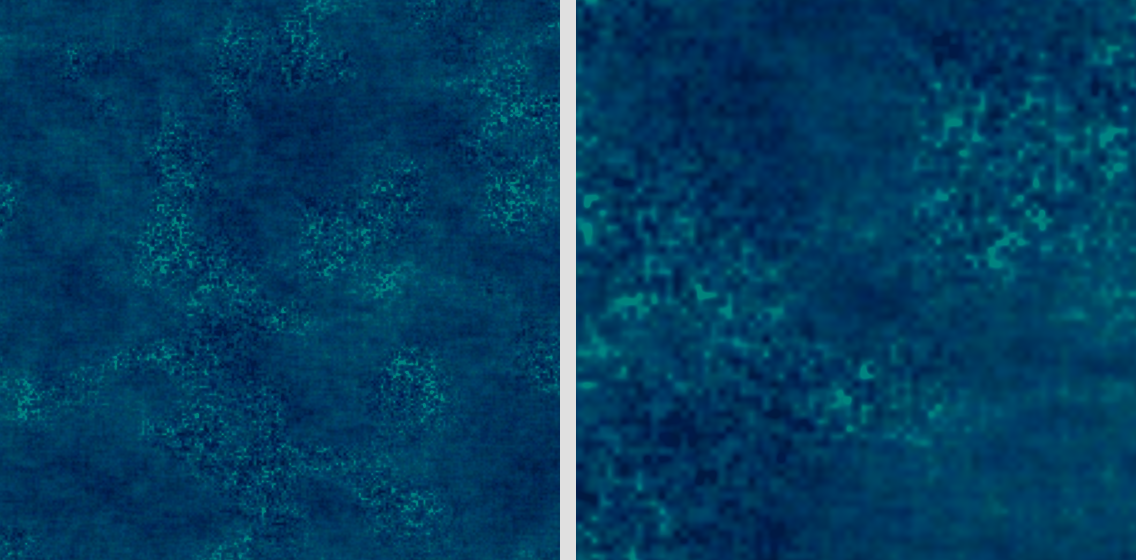
Left: the whole. Right: its middle third, enlarged.
A WebGL 2 fragment shader for this texture:

```glsl
#version 300 es
precision highp float;
// Mottled deep teal surface: soft clouds, faint woven streaks and patches of bright grain.

uniform vec2 u_resolution;
out vec4 fragColor;

// Frequencies are in cells per canvas.
const float CLOUD_FREQ = 4.5;
const int CLOUD_OCTAVES = 5;
const float CLOUD_WEIGHT = 0.44;
const float CLOUD_FALLOFF = 0.83;
const vec2 CLOUD_STRETCH = vec2(0.85, 1.15);
const float WARP_FREQ = 9.0;
const float WARP_AMOUNT = 0.012;
const float PATCH_FREQ = 7.0;
const float PATCH_LIFT = 0.5;
const float GRAIN_FREQ = 225.0;
const float GRAIN_CALM = 0.30;
const float GRAIN_ROUGH = 1.15;
const vec2 STREAK_FREQ = vec2(32.0, 190.0);
const float STREAK_ACROSS = 0.20;
const float STREAK_DOWN = 0.12;
const float HUE_JITTER = 0.012;

// Palette from shadow to highlight, with the tone at which each colour sits.
const int STOPS = 7;
const vec3 PALETTE[STOPS] = vec3[STOPS](
  vec3(0.0, 0.10, 0.27), vec3(0.0, 0.16, 0.33), vec3(0.0, 0.21, 0.36),
  vec3(0.0, 0.25, 0.39), vec3(0.0, 0.29, 0.40), vec3(0.0, 0.36, 0.45),
  vec3(0.0, 0.51, 0.50));
const float TONES[STOPS] = float[STOPS](-2.7, -1.55, -0.52, 0.33, 1.08, 1.81, 2.7);

float hash(ivec2 cell, int seed) {
  uint h = uint(cell.x) * 1597334677u ^ uint(cell.y) * 3812015801u ^ uint(seed) * 2654435769u;
  h = (h ^ (h >> 16)) * 2246822519u;
  h = (h ^ (h >> 13)) * 3266489917u;
  h ^= h >> 16;
  return float(h >> 8) / 16777216.0;
}

// Value noise scaled to zero mean and roughly unit deviation.
float noise(vec2 p, int seed) {
  p += 0.37 * float(seed);
  ivec2 cell = ivec2(floor(p));
  vec2 f = fract(p);
  f = f * f * (3.0 - 2.0 * f);
  float low = mix(hash(cell, seed), hash(cell + ivec2(1, 0), seed), f.x);
  float high = mix(hash(cell + ivec2(0, 1), seed), hash(cell + ivec2(1, 1), seed), f.x);
  return (mix(low, high, f.y) - 0.5) / 0.215;
}

float clouds(vec2 p) {
  float sum = 0.0;
  float weight = CLOUD_WEIGHT;
  vec2 q = p * CLOUD_FREQ * CLOUD_STRETCH;
  for (int i = 0; i < CLOUD_OCTAVES; i++) {
    sum += weight * noise(q, i + 1);
    weight *= CLOUD_FALLOFF;
    q *= 2.03;
  }
  return sum;
}

vec3 ramp(float tone) {
  vec3 color = PALETTE[0];
  for (int i = 1; i < STOPS; i++) {
    float t = clamp((tone - TONES[i - 1]) / (TONES[i] - TONES[i - 1]), 0.0, 1.0);
    color = mix(color, PALETTE[i], t);
  }
  return color;
}

void main() {
  vec2 p = gl_FragCoord.xy / min(u_resolution.x, u_resolution.y);
  vec2 warped = p + WARP_AMOUNT * vec2(noise(p * WARP_FREQ, 11), noise(p * WARP_FREQ, 12));

  // Patches where the grain is rough and slightly lighter
  float field = 0.75 * noise(warped * PATCH_FREQ, 21)
              + 0.65 * noise(warped * PATCH_FREQ * 2.3, 22);
  float rough = smoothstep(-0.3, 1.9, field);

  // Fine grain in two sizes
  float grain = 0.82 * noise(p * GRAIN_FREQ, 31) + 0.57 * noise(p * GRAIN_FREQ * 0.52, 32);

  // Crossing streaks
  float streaks = STREAK_ACROSS * noise(p * STREAK_FREQ, 41)
                + STREAK_DOWN * noise(p * STREAK_FREQ.yx, 42);

  float tone = clouds(warped) + streaks
             + grain * mix(GRAIN_CALM, GRAIN_ROUGH, rough)
             + PATCH_LIFT * (rough - 0.25);

  // Small shift between blue and green
  vec3 color = ramp(tone);
  color.b += HUE_JITTER * noise(p * GRAIN_FREQ * 0.6, 51);
  fragColor = vec4(clamp(color, 0.0, 1.0), 1.0);
}
```
